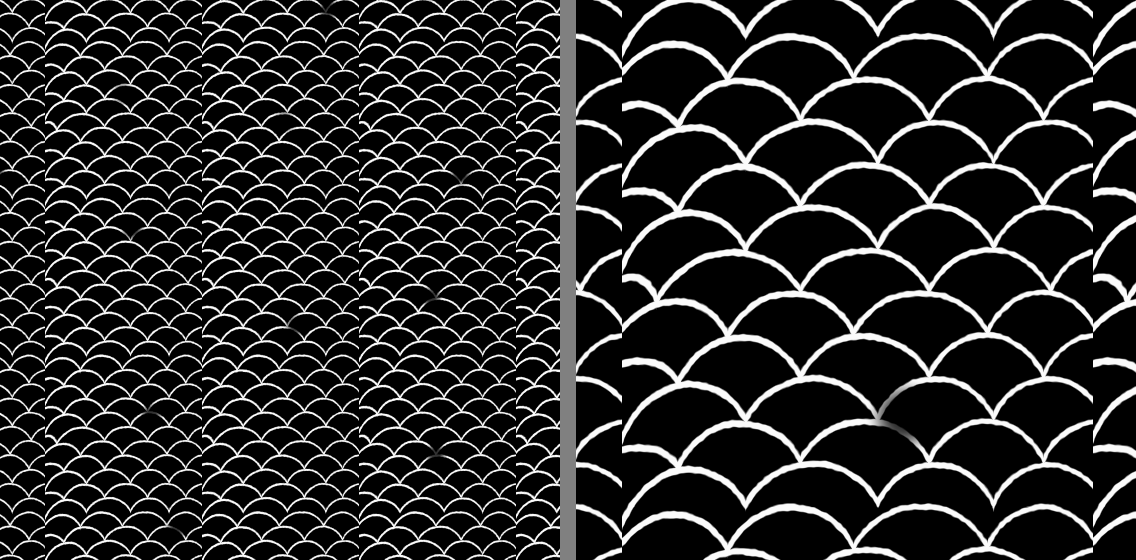
Left, the full canvas; right, a detail of the centre.
Give the GLSL for this pattern, as a three.js fragment shader.

```glsl
// Hand-inked fish-scale arches, white on black, in a square tile of eleven rows.
// Each row is a chain of elliptic arcs between uneven joints; the tile edges are
// left as visible seams, strokes are ragged, and faded spots vary between tiles.

varying vec2 vUv;

const vec3 PAPER = vec3(0.0);
const vec3 INK = vec3(0.985);
const float TILE = 0.28;                    // tile side, in canvas units
const vec2 TILE_ORIGIN = vec2(0.081, 0.075); // from the left and from the top
const float ROWS = 11.0;                    // rows of arches in a tile
const float ROW_CYCLE = 6.0;                // rows before the drawing recurs
const float ARCH_DEPTH = 0.93;              // crown to joint, in rows
const float ROUNDNESS = 0.8;                // 0 parabolic, 1 half ellipse
const float LAST_ARCH = 0.235;              // width of the arch cut by the right seam
const float LEFT_SAG = 0.45;                // droop at the left seam, in rows
const float STUB_DROP = 0.22;               // lowered crown of the left half arch
const float HALF_LEFT = 0.0020;             // half line width at the left seam
const float HALF_RIGHT = 0.0014;            // half line width at the right seam
const float WOBBLE = 0.05;                  // wavering of the lines, in rows
const float RAGGED = 0.0007;                // roughness of the stroke edges
const float WEAR_CHANCE = 0.8;              // share of tiles with a faded spot
const float WEAR_RADIUS = 0.085;            // in tiles

float hash(vec2 p) {
  vec3 q = fract(vec3(p.xyx) * 0.1031);
  q += dot(q, q.yzx + 33.33);
  return fract((q.x + q.y) * q.z);
}

vec2 gradient(vec2 cell) {
  float angle = 6.28318 * hash(cell);
  return vec2(cos(angle), sin(angle));
}

float gradientNoise(vec2 p) {
  vec2 i = floor(p), f = fract(p);
  vec2 w = f * f * f * (f * (f * 6.0 - 15.0) + 10.0);
  vec2 e = vec2(1.0, 0.0);
  float low = mix(dot(gradient(i), f), dot(gradient(i + e), f - e), w.x);
  float high = mix(dot(gradient(i + e.yx), f - e.yx), dot(gradient(i + 1.0), f - 1.0), w.x);
  return mix(low, high, w.y);
}

// Joints of a row across the tile; alternate rows are staggered.
vec4 rowJoints(float kind) {
  float first = step(kind, 0.5), last = step(ROW_CYCLE - 1.5, kind);
  vec4 even = vec4(0.0, 0.262, 0.543, 0.789) - first * vec4(0.04, 0.038, 0.052, 0.013);
  vec4 odd = vec4(0.118, 0.378, 0.652, 0.895) - last * vec4(0.045, 0.0, 0.0, -0.015);
  return mix(even, odd, mod(kind, 2.0));
}

// Ends of the arch that spans u.
vec2 archSpan(float u, vec4 j) {
  if (u < j.x) return vec2(-j.x, j.x);
  if (u < j.y) return j.xy;
  if (u < j.z) return j.yz;
  if (u < j.w) return j.zw;
  return vec2(j.w, j.w + LAST_ARCH);
}

// Ink coverage of one row at p, in tile units with y running down.
float rowInk(vec2 p, float row, float rough, float soft) {
  float wrapped = mod(row, ROWS);
  float kind = mod(wrapped, ROW_CYCLE);
  vec4 joints = rowJoints(kind);
  vec2 span = archSpan(p.x, joints);
  float halfSpan = 0.5 * (span.y - span.x);
  float t = clamp((p.x - 0.5 * (span.x + span.y)) / halfSpan, -1.0, 1.0);

  // Arc height and slope.
  float stub = p.x < joints.x ? STUB_DROP : 0.0;
  float arc = sqrt(1.0 - ROUNDNESS * t * t);
  float scale = (ARCH_DEPTH - stub) / (1.0 - sqrt(1.0 - ROUNDNESS));
  float slope = scale * ROUNDNESS * t / (arc * halfSpan * ROWS);
  float drop = stub + scale * (1.0 - arc) + LEFT_SAG * pow(1.0 - p.x, 8.0);
  drop += WOBBLE * gradientNoise(vec2(p.x * 13.0, wrapped * 3.7 + 0.5));

  // Stroke, thinner to the right and toward the joints.
  float dist = TILE * abs(p.y - (row + drop) / ROWS) / sqrt(1.0 + slope * slope);
  float halfWidth = mix(HALF_LEFT, HALF_RIGHT, p.x) * mix(1.08, 0.85, t * t);
  return 1.0 - smoothstep(-soft, soft, dist - halfWidth - RAGGED * rough);
}

// Soft faded spot, placed anew in each tile and mostly toward its right.
float wear(vec2 p, vec2 tile) {
  vec2 spot = vec2(hash(tile + 3.1), hash(tile + 17.7));
  spot = vec2(0.2 + 0.65 * sqrt(spot.x), 0.12 + 0.76 * spot.y);
  float worn = step(hash(tile + 41.3), WEAR_CHANCE);
  return worn * (1.0 - smoothstep(0.25, 1.0, length(p - spot) / WEAR_RADIUS));
}

void main() {
  vec2 q = (vec2(vUv.x, 1.0 - vUv.y) - TILE_ORIGIN) / TILE;
  vec2 tile = floor(q);
  vec2 p = fract(q);
  float soft = max(0.0006, 0.75 * fwidth(vUv.y));
  float rough = gradientNoise(p * 75.0) + 0.6 * gradientNoise(p * 31.0 + 9.0);

  // Rows whose arcs can reach this point.
  float ink = 0.0;
  float nearest = floor(p.y * ROWS);
  for (int i = -2; i <= 1; i++) {
    ink = max(ink, rowInk(p, nearest + float(i), rough, soft));
  }

  ink *= 1.0 - 0.8 * wear(p, tile + 20.0);
  gl_FragColor = vec4(mix(PAPER, INK, ink), 1.0);
}
```
